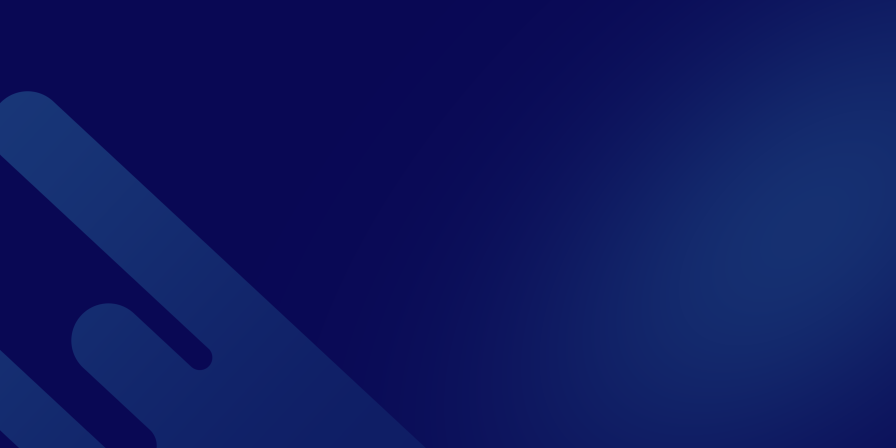
Reproduce this background procedurally as a WebGL 1 fragment shader.

```glsl
precision highp float;
// Deep navy backdrop with a tilted elliptical glow on the right and a group
// of round-ended diagonal bars at the lower left. The bars are distance
// functions in a rotated frame: rays joined to a slab with slots cut out.
uniform vec2 u_resolution;

// Distance to a thick ray that starts at a round cap and runs along +x.
float rayBar(vec2 p, vec2 start, float radius) {
  p -= start;
  return length(vec2(min(p.x, 0.0), p.y)) - radius;
}

// Distance to a slot that comes from -x and ends in a round cap.
float slot(vec2 p, vec2 end, float radius) {
  p -= end;
  return length(vec2(max(p.x, 0.0), p.y)) - radius;
}

float barGroup(vec2 p) {
  // Slab that joins the bars, with the gaps between them cut away
  float body = max(0.8 - p.x, abs(p.y + 0.394) - 0.309);
  body = max(body, -slot(p, vec2(0.870, -0.2805), 0.028));
  body = max(body, -slot(p, vec2(0.898, -0.523), 0.0485));

  // Three parallel bars, from the upper right to the lower left
  float bars = rayBar(p, vec2(0.241, -0.1687), 0.084);
  bars = min(bars, rayBar(p, vec2(0.695, -0.3915), 0.083));
  bars = min(bars, rayBar(p, vec2(0.260, -0.6373), 0.0657));
  return min(body, bars);
}

void main() {
  // Canvas heights, measured down from the top left corner
  vec2 p = gl_FragCoord.xy / u_resolution.y;
  p.y = 1.0 - p.y;

  // Broad glow, stretched from lower left to upper right
  vec2 fromGlow = p - vec2(1.797, 0.508);
  vec2 g = vec2(dot(fromGlow, vec2(0.75, -0.66)) / 0.78,
                dot(fromGlow, vec2(0.66, 0.75)) / 0.43);
  vec3 navy = vec3(0.035, 0.030, 0.330);
  vec3 color = mix(navy, vec3(0.085, 0.190, 0.445), exp(-dot(g, g)));

  // Frame of the bars: x runs down to the right, y up to the right
  vec2 q = vec2(dot(p, vec2(0.732, 0.681)), dot(p, vec2(0.681, -0.732)));
  vec3 barColor = mix(vec3(0.095, 0.215, 0.470), vec3(0.058, 0.115, 0.395),
                      smoothstep(0.0, 1.4, q.x));
  float pixel = 1.0 / u_resolution.y;
  float coverage = 1.0 - smoothstep(-0.7 * pixel, 0.7 * pixel, barGroup(q));

  gl_FragColor = vec4(mix(color, barColor, coverage), 1.0);
}
```
